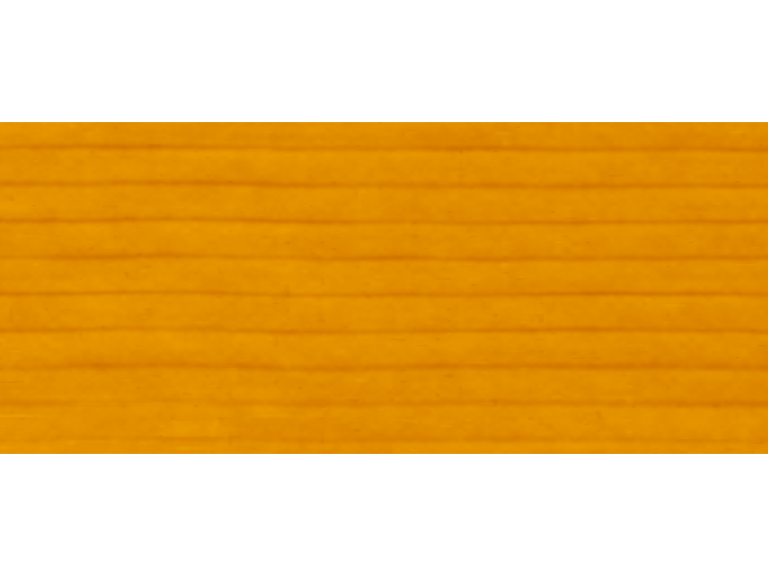
This texture is drawn by a Shadertoy shader. Its source:

```glsl
// A wide plank of honey-orange pine with soft horizontal growth rings, on white.

const vec3 WHITE = vec3(1.0);
const vec3 DARK_WOOD = vec3(0.805, 0.435, 0.0);
const vec3 LIGHT_WOOD = vec3(0.915, 0.607, 0.0);
const float PLANK_HALF_HEIGHT = 0.288;
const float FIRST_RING = 0.236;
const float RING_SPACING = 0.0634;

float hash(vec2 p) {
    return fract(sin(dot(p, vec2(127.1, 311.7))) * 43758.5453);
}

float noise(vec2 p) {
    vec2 cell = floor(p);
    vec2 f = fract(p);
    f = f * f * (3.0 - 2.0 * f);
    float low = mix(hash(cell), hash(cell + vec2(1.0, 0.0)), f.x);
    float high = mix(hash(cell + vec2(0.0, 1.0)), hash(cell + vec2(1.0, 1.0)), f.x);
    return mix(low, high, f.y);
}

// Noise centred on zero, with its own frequency along each axis
float grain(vec2 p, vec2 frequency, float seed) {
    return noise(p * frequency + seed) - 0.5;
}

// Dark late-wood line, plus the pale early wood just below it
float growthRings(vec2 p) {
    float wobble = 0.007 * grain(p, vec2(3.5, 5.0), 3.0)
                 + 0.003 * grain(p, vec2(14.0, 9.0), 8.0);
    float ring = (p.y + wobble - FIRST_RING) / RING_SPACING;
    float nearest = floor(ring + 0.5);
    float offset = (ring - nearest) * RING_SPACING;

    float width = mix(0.0045, 0.0075, hash(vec2(nearest, 4.0)));
    float strength = mix(0.25, 0.42, hash(vec2(nearest, 9.0)));
    strength *= 0.55 + 0.8 * noise(vec2(p.x * 6.0, nearest * 7.3));
    strength *= mix(0.55, 1.0, smoothstep(0.28, 0.36, p.y));
    float line = strength * exp(-offset * offset / (width * width));

    float below = 1.0 - fract(ring);
    float paleWood = smoothstep(0.0, 0.2, below) * (1.0 - below);
    return 0.20 * (paleWood - 0.4) - line;
}

// Cloudy mottling, long streaks and fine fibres
float mottling(vec2 p) {
    return 0.16 * grain(p, vec2(5.0, 22.0), 1.0)
         + 0.14 * grain(p, vec2(24.0, 38.0), 17.0)
         + 0.15 * grain(p, vec2(65.0, 85.0), 31.0)
         + 0.10 * grain(p, vec2(130.0, 150.0), 47.0)
         + 0.12 * grain(p, vec2(4.0, 75.0), 59.0);
}

// Sparse short marks where the noise peaks
float flecks(vec2 p, vec2 frequency, float seed) {
    return smoothstep(0.86, 1.0, noise(p * frequency + seed));
}

float woodTone(vec2 p) {
    float tone = 0.69 + growthRings(p) + mottling(p);
    tone += 0.09 * (0.6 - p.x);
    tone -= 0.20 * flecks(p, vec2(50.0, 95.0), 71.0);
    tone += 0.16 * flecks(p, vec2(32.0, 100.0), 83.0);
    // Thin pale streaks near the lower left
    float corner = smoothstep(0.35, 0.27, p.y) * smoothstep(0.65, 0.2, p.x);
    tone += 0.3 * corner * smoothstep(0.6, 0.95, noise(p * vec2(6.0, 90.0) + 97.0));
    return clamp(tone, 0.0, 1.0);
}

void mainImage(out vec4 fragColor, in vec2 fragCoord) {
    vec2 p = fragCoord / iResolution.y;
    float pixel = 1.0 / iResolution.y;

    vec3 wood = mix(DARK_WOOD, LIGHT_WOOD, woodTone(p));
    float edge = abs(p.y - 0.5) - PLANK_HALF_HEIGHT;
    float plank = 1.0 - smoothstep(-0.6 * pixel, 0.6 * pixel, edge);

    fragColor = vec4(mix(WHITE, wood, plank), 1.0);
}
```
